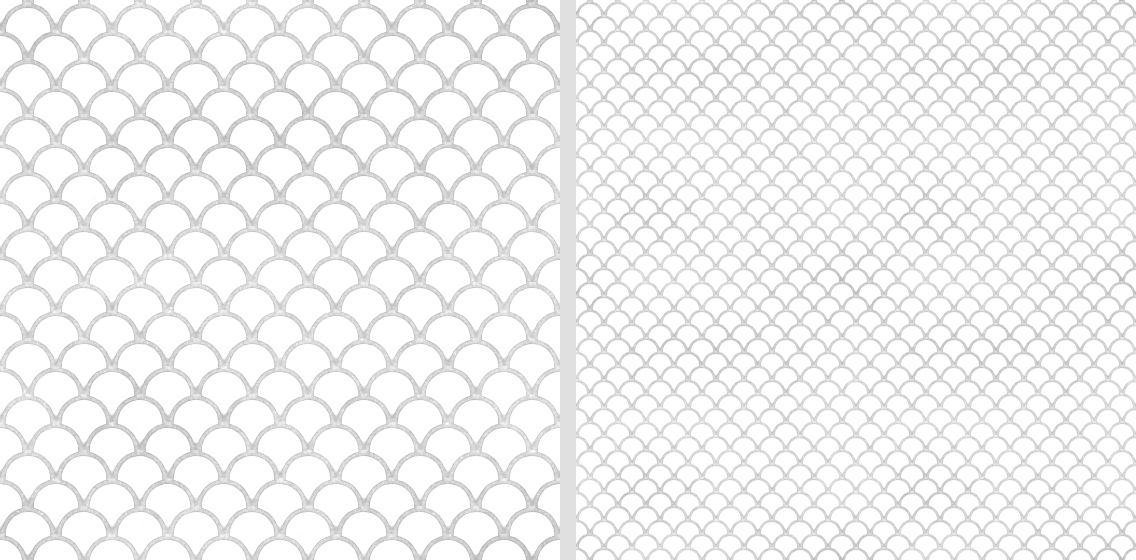
Left: one tile. Right: repeated 2 by 2.
Write a WebGL 2 fragment shader that draws this pattern.

```glsl
#version 300 es
precision highp float;

uniform vec2 u_resolution;
out vec4 outColor;

const float REPEATS = 10.0;        // scales across, and row pairs down
const float ROW_SHIFT = 0.96;      // height of the first row, in scale widths
const float INNER_RADIUS = 0.397;  // white scale
const float OUTER_RADIUS = 0.480;  // outside of the arch line
const float NOTCH_ROUNDING = 0.14; // blend where two arches meet
const float EDGE_WOBBLE = 0.007;
const float RIM_WIDTH = 0.030;
const float GRAIN_CELLS = 400.0;
const float PATCH_CELLS = 50.0;
const float CLOUD_CELLS = 4.0;

const vec3 WHITE = vec3(1.0);
const vec3 RIM_GREY = vec3(0.745);
const vec3 BODY_GREY = vec3(0.835);
const vec3 JOINT_GREY = vec3(0.89);

float hash(vec2 p) {
    vec3 q = fract(vec3(p.xyx) * 0.1031);
    q += dot(q, q.yzx + 33.33);
    return fract((q.x + q.y) * q.z);
}

// Value noise that wraps over the unit square
float wrapNoise(vec2 uv, float cells) {
    vec2 p = uv * cells;
    vec2 i = floor(p);
    vec2 f = p - i;
    f = f * f * (3.0 - 2.0 * f);
    vec2 a = mod(i, cells);
    vec2 b = mod(i + 1.0, cells);
    float low = mix(hash(a), hash(vec2(b.x, a.y)), f.x);
    float high = mix(hash(vec2(a.x, b.y)), hash(b), f.x);
    return mix(low, high, f.y);
}

float smoothMax(float a, float b, float k) {
    float h = max(k - abs(a - b), 0.0) / k;
    return max(a, b) + h * h * k * 0.25;
}

// Signed distance to one scale: round top, foot cut by the two arches below
float scaleDistance(vec2 q) {
    float top = length(vec2(q.x, max(q.y, 0.0))) - INNER_RADIUS;
    float left = OUTER_RADIUS - length(q - vec2(-0.5, -0.5));
    float right = OUTER_RADIUS - length(q - vec2(0.5, -0.5));
    return max(top, smoothMax(left, right, NOTCH_ROUNDING));
}

void main() {
    vec2 uv = gl_FragCoord.xy / u_resolution;
    float pixel = REPEATS / min(u_resolution.x, u_resolution.y);

    float grain = wrapNoise(uv, GRAIN_CELLS) - 0.5;
    float patches = wrapNoise(uv, PATCH_CELLS) - 0.5;
    float clouds = wrapNoise(uv, CLOUD_CELLS) - 0.5;
    float wobble = wrapNoise(uv, PATCH_CELLS * 3.0) - 0.5;

    // Two interleaved rows of scales
    vec2 p = uv * REPEATS - vec2(0.0, ROW_SHIFT);
    float d = 1.0;
    for (int row = 0; row < 2; row++) {
        vec2 q = fract(p + 0.5 + 0.5 * float(row)) - 0.5;
        d = min(d, scaleDistance(q));
    }
    d += EDGE_WOBBLE * wobble;

    // Grey line: dark rims, paler core and joints, worn grain
    vec3 line = mix(RIM_GREY, BODY_GREY, smoothstep(0.0, RIM_WIDTH, d));
    line = mix(line, JOINT_GREY, smoothstep(0.038, 0.062, d));
    line += 0.10 * grain + 0.05 * patches + 0.07 * clouds;
    float fleck = smoothstep(0.78, 0.95, wrapNoise(uv + 0.37, GRAIN_CELLS * 0.75));
    line += 0.07 * fleck * smoothstep(0.01, 0.03, d);

    // Nearly clean face with a few faint specks
    float speck = smoothstep(0.85, 1.0, wrapNoise(uv + 0.61, GRAIN_CELLS * 0.5));
    vec3 face = WHITE - 0.015 * speck * smoothstep(0.0, 0.3, patches);

    float cover = smoothstep(-0.6 * pixel, 0.6 * pixel, d);
    outColor = vec4(clamp(mix(face, line, cover), 0.0, 1.0), 1.0);
}
```
